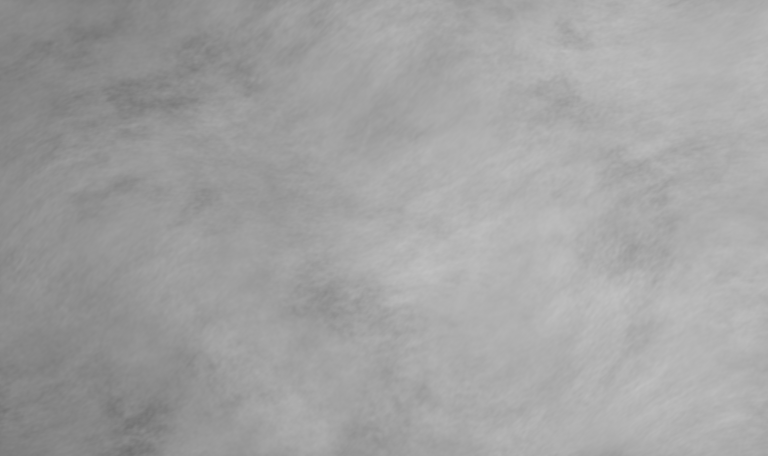
Reproduce this texture procedurally as a WebGL 1 fragment shader.

```glsl
precision highp float;
// Smooth grey troweled plaster: soft clouds, fine brushed streaks and a few pale scuffs.

uniform vec2 u_resolution;

const vec3 SHADE_GREY = vec3(0.515);    // left side
const vec3 LIGHT_GREY = vec3(0.70);     // right side
const float CLOUD_SCALE = 2.6;          // cloud cells per canvas height
const float CLOUD_DEPTH = 0.062;
const float STAIN_DEPTH = 0.05;
const float STREAK_DEPTH = 0.036;
const vec2 STREAK_SCALE = vec2(13.0, 27.0);
const float STREAK_TILT = 0.4;          // radians
const float GRAIN_DEPTH = 0.022;
const vec2 GRAIN_SCALE = vec2(60.0, 100.0);
const float SCUFF_DEPTH = 0.03;
const float SCUFF_WIDTH = 0.005;
const int SCUFF_COUNT = 18;
const float EDGE_DEPTH = 0.03;

float hash(vec2 p) {
  vec3 q = fract(vec3(p.xyx) * 0.1031);
  q += dot(q, q.yzx + 33.33);
  return fract((q.x + q.y) * q.z);
}

mat2 rotation(float angle) {
  float c = cos(angle), s = sin(angle);
  return mat2(c, -s, s, c);
}

float cornerSlope(vec2 cell, vec2 offset) {
  float angle = 6.2832 * hash(cell);
  return dot(vec2(cos(angle), sin(angle)), offset);
}

float gradientNoise(vec2 p) {
  vec2 cell = floor(p), f = fract(p);
  vec2 w = f * f * f * (f * (f * 6.0 - 15.0) + 10.0);
  vec2 e = vec2(1.0, 0.0);
  float low = mix(cornerSlope(cell, f), cornerSlope(cell + e, f - e), w.x);
  float high = mix(cornerSlope(cell + e.yx, f - e.yx),
                   cornerSlope(cell + e.xx, f - e.xx), w.x);
  return mix(low, high, w.y);
}

float fbm(vec2 p) {
  float sum = 0.0, amplitude = 1.0;
  for (int i = 0; i < 5; i++) {
    sum += amplitude * gradientNoise(p);
    p = rotation(0.15) * p * 2.03 + 17.3;
    amplitude *= 0.56;
  }
  return sum;
}

// Short, gently bent marks with soft, broken edges.
float scuffs(vec2 p, float aspect) {
  float sum = 0.0;
  for (int i = 0; i < SCUFF_COUNT; i++) {
    float id = float(i) + 1.0;
    vec2 centre = vec2(hash(vec2(id, 3.7)) * aspect, hash(vec2(id, 9.1)));
    vec2 q = rotation(mix(-0.4, 1.3, hash(vec2(id, 21.4)))) * (p - centre);
    float reach = mix(0.02, 0.09, hash(vec2(id, 40.2)));
    q.y += 0.8 * (hash(vec2(id, 55.8)) - 0.5) * q.x * q.x / reach;
    float along = 1.0 - smoothstep(0.1, 1.0, abs(q.x) / reach);
    float across = exp(-q.y * q.y / (SCUFF_WIDTH * SCUFF_WIDTH));
    sum += along * across * hash(vec2(id, 71.3));
  }
  return sum * max(0.0, 0.6 + 1.4 * gradientNoise(p * 55.0));
}

void main() {
  vec2 uv = gl_FragCoord.xy / u_resolution;
  float aspect = u_resolution.x / u_resolution.y;
  vec2 p = gl_FragCoord.xy / u_resolution.y;

  // Broad light from left to right, with a wavering boundary.
  vec2 warp = vec2(gradientNoise(p * 1.7 + 4.2), gradientNoise(p * 1.7 + 31.6));
  float light = smoothstep(-0.17, 0.76, uv.x + 0.08 * warp.x);
  vec3 colour = mix(SHADE_GREY, LIGHT_GREY, light);

  // Soft clouds and darker stains, stretched along the trowel direction.
  vec2 swept = rotation(STREAK_TILT) * p + 0.14 * warp;
  float cloud = fbm(swept * CLOUD_SCALE * vec2(0.9, 1.15) + 8.4);
  float stain = smoothstep(0.0, 0.7, fbm(swept * vec2(3.2, 4.4) + 52.7));
  float tone = CLOUD_DEPTH * cloud - STAIN_DEPTH * stain;

  // Brushed streaks and fine grain, in patches and stronger inside the stains.
  float patches = 0.75 + 0.6 * gradientNoise(p * 5.0 + 12.9) + 0.7 * stain;
  float streak = fbm(swept * STREAK_SCALE + 2.0 * warp.yx);
  float grain = gradientNoise(swept * GRAIN_SCALE + 3.0 * warp)
              + 0.7 * gradientNoise(rotation(0.9) * p * GRAIN_SCALE * 1.3 + 6.1);
  tone += patches * (STREAK_DEPTH * streak + GRAIN_DEPTH * grain);

  // Scuffs and slightly darker upper and lower rims.
  tone += SCUFF_DEPTH * scuffs(p + 0.02 * warp, aspect);
  float rim = min(uv.y, 1.0 - uv.y);
  tone -= EDGE_DEPTH * exp(-rim * 22.0);

  gl_FragColor = vec4(colour + tone, 1.0);
}
```
